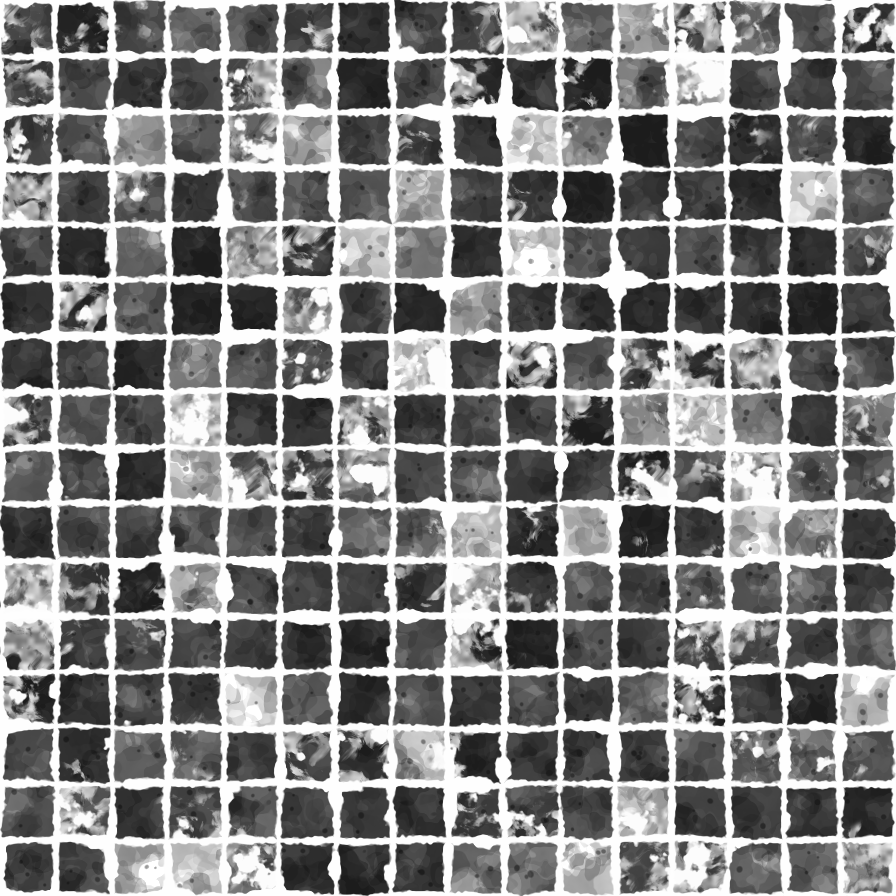
A WebGL 2 fragment shader for this pattern:

```glsl
#version 300 es
precision highp float;
// Worn grey mosaic: 16 by 16 square tiles set in ragged white grout.
// Each tile gets a random tone, translucent stains and dark specks;
// fractal noise adds pale, crumbling wear that varies from tile to tile.

uniform vec2 u_resolution;
out vec4 fragColor;

float hash(vec2 p) {
  return fract(sin(dot(p, vec2(127.1, 311.7))) * 43758.5453);
}

float noise(vec2 p) {
  vec2 i = floor(p), f = fract(p);
  f = f * f * (3.0 - 2.0 * f);
  return mix(mix(hash(i), hash(i + vec2(1, 0)), f.x),
             mix(hash(i + vec2(0, 1)), hash(i + vec2(1, 1)), f.x), f.y);
}

float fbm(vec2 p) {
  float sum = 0.0, amp = 0.53;
  for (int i = 0; i < 4; i++) {
    sum += amp * noise(p);
    p = mat2(1.6, 1.2, -1.2, 1.6) * p + 7.3;
    amp *= 0.5;
  }
  return sum;
}

// Flat translucent stains with wavy outlines, then small round specks
float stainedTone(vec2 p, vec2 cell, vec2 f, float aa) {
  float h = hash(cell + 3.7);
  float tone = 0.14 + 0.27 * h + 0.36 * smoothstep(0.78, 1.0, h);
  for (int i = 0; i < 14; i++) {
    vec2 seed = cell * 1.7 + float(i) * vec2(5.3, 9.1);
    vec2 center = vec2(hash(seed), hash(seed + 31.7));
    float radius = mix(0.1, 0.34, hash(seed + 57.3));
    float d = length(f - center) - radius
            + 0.22 * (noise(p * 7.0 + float(i) * 4.3) - 0.5);
    float cover = 1.0 - smoothstep(-aa, aa, d);
    tone *= 1.0 + 0.5 * (hash(seed + 83.1) - 0.5) * cover;
  }
  for (int i = 0; i < 4; i++) {
    vec2 seed = cell * 2.3 + float(i) * vec2(8.9, 3.1) + 140.0;
    vec2 center = 0.1 + 0.8 * vec2(hash(seed), hash(seed + 21.4));
    float radius = mix(0.018, 0.055, hash(seed + 43.8));
    float speck = 1.0 - smoothstep(radius - aa, radius + aa, length(f - center));
    tone *= 1.0 - 0.4 * speck * step(0.45, hash(seed + 66.2));
  }
  return max(tone * (0.93 + 0.14 * fbm(p * 3.0)), 0.11);
}

// Cloudy pale lumps and whiter chalk, strongest on the most worn tiles
float weather(float tone, vec2 p, vec2 cell) {
  float wear = smoothstep(0.73, 1.13,
                          0.75 * hash(cell + 91.3) + 0.6 * fbm(p * 0.9 + 40.0));
  float cloud = fbm(p * 5.0 + 1.5 * noise(p * 3.0));
  float lumps = smoothstep(0.62 - 0.4 * wear, 0.8 - 0.3 * wear, cloud);
  lumps *= smoothstep(0.0, 0.2, wear);
  tone = mix(tone, mix(0.5, 1.0, noise(p * 9.0 + 5.0)), 0.88 * lumps);
  float chalk = smoothstep(0.6, 0.69, fbm(p * 2.8 + 17.0) + 0.2 * wear - 0.1);
  return mix(tone, 0.99, chalk * smoothstep(0.0, 0.3, wear));
}

// Grout coverage: rough fringe with occasional bulges into the tile
float grout(vec2 p, vec2 f, float aa) {
  vec2 side = min(f, 1.0 - f);
  float edge = min(side.x, side.y);
  float width = 0.036 + 0.05 * pow(noise(p * 2.5 + 9.0), 2.0)
              + 0.04 * (noise(p * 6.0) - 0.5)
              + 0.045 * (noise(p * 16.0) - 0.5)
              + 0.08 * smoothstep(0.68, 0.9, noise(p * 2.2 + 60.0));
  return 1.0 - smoothstep(width - 0.01, width + max(0.03, aa), edge);
}

void main() {
  vec2 uv = gl_FragCoord.xy / u_resolution;
  vec2 p = uv * 16.0;
  float aa = 16.0 / min(u_resolution.x, u_resolution.y);

  // Slightly crooked grid lines
  vec2 wobble = vec2(noise(p * 1.7 + 11.0), noise(p * 1.7 + 73.0)) - 0.5;
  vec2 grid = p + 0.07 * wobble;
  vec2 cell = floor(grid), f = fract(grid);

  float tone = weather(stainedTone(p, cell, f, aa), p, cell);
  tone = mix(tone, 0.995, grout(p, f, aa));
  fragColor = vec4(vec3(tone), 1.0);
}
```
